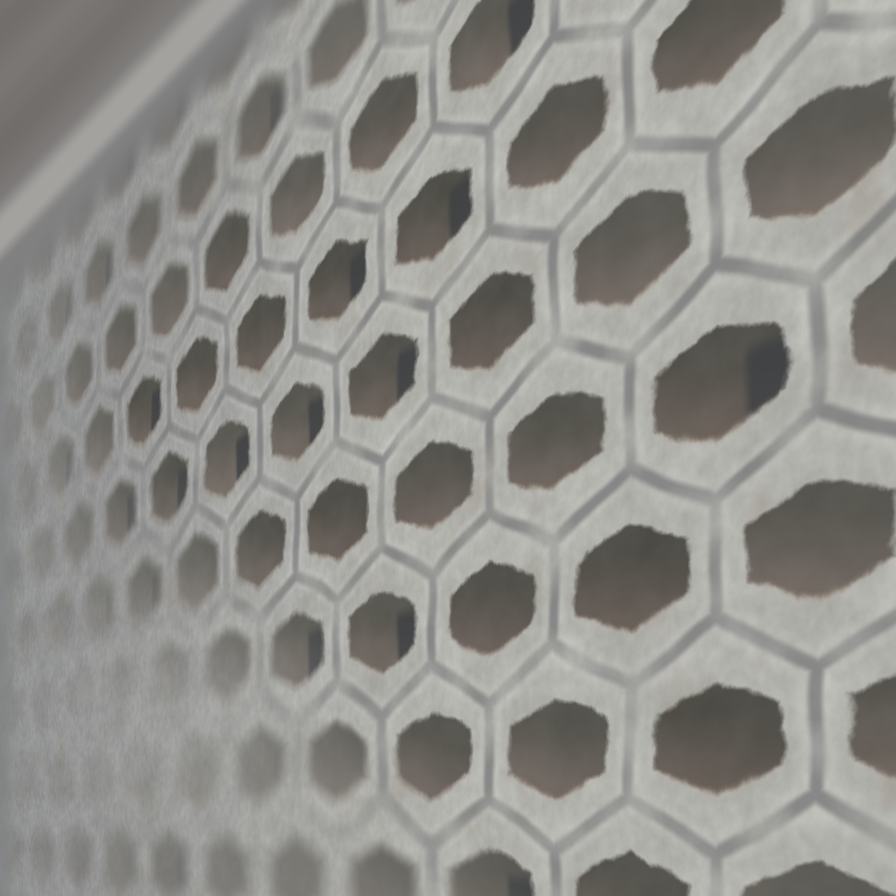
Reproduce this pattern procedurally as a WebGL 1 fragment shader.

```glsl
precision highp float;
// Weathered plaster screen of hexagonal openings, receding to the left into soft focus.

uniform vec2 u_resolution;

const vec2 VANISHING_POINT = vec2(-0.503, 0.098);
const float NEAR_SPAN = 1.302;   // distance from the vanishing point where depth is one
const float RECESSION = 0.1605;  // depth lost per column
const float ROW_HEIGHT = 0.198;
const float FIRST_ROW = 0.079;
const float HALF_ROOT3 = 0.8660254;

float hash(vec2 p) {
  return fract(sin(dot(p, vec2(127.1, 311.7))) * 43758.55);
}

vec2 gradientAt(vec2 p) {
  float angle = 6.28318 * hash(p);
  return vec2(cos(angle), sin(angle));
}

float gradientNoise(vec2 p) {
  vec2 i = floor(p), f = fract(p);
  vec2 u = f * f * f * (f * (f * 6.0 - 15.0) + 10.0);
  vec2 e = vec2(1.0, 0.0);
  float a = dot(gradientAt(i), f);
  float b = dot(gradientAt(i + e.xy), f - e.xy);
  float c = dot(gradientAt(i + e.yx), f - e.yx);
  float d = dot(gradientAt(i + e.xx), f - e.xx);
  return mix(mix(a, b, u.x), mix(c, d, u.x), u.y);
}

float fractalNoise(vec2 p) {
  float sum = 0.0, gain = 0.6;
  for (int i = 0; i < 4; i++) {
    sum += gain * gradientNoise(p);
    p = p * 2.03 + 17.3;
    gain *= 0.55;
  }
  return sum;
}

// Radius of the pointy-top hexagon through p, measured to its flat sides
float hexRadius(vec2 p) {
  p = abs(p);
  return max(p.x, 0.5 * p.x + HALF_ROOT3 * p.y);
}

// Offset from the nearest cell centre of a hexagonal lattice
vec2 hexLocal(vec2 q) {
  vec2 period = vec2(1.0, 2.0 * HALF_ROOT3);
  vec2 even = mod(q + 0.5 * period, period) - 0.5 * period;
  vec2 odd = mod(q, period) - 0.5 * period;
  return dot(even, even) < dot(odd, odd) ? even : odd;
}

vec2 wallCoord(vec2 p, float depth) {
  float column = (1.0 / depth - 1.0) / RECESSION;
  float row = ((p.y - VANISHING_POINT.y) / depth - FIRST_ROW) / ROW_HEIGHT;
  return vec2(-column, row * HALF_ROOT3);
}

vec3 plasterColor(vec2 q, float side) {
  vec3 tone = mix(vec3(0.57, 0.575, 0.575), vec3(0.695, 0.695, 0.675), side);
  tone += 0.07 * fractalNoise(q * 3.0) + 0.055 * fractalNoise(q * vec2(15.0, 11.0));
  float stain = smoothstep(0.12, 0.5, fractalNoise(q * 2.1 + 40.0));
  return mix(tone, vec3(0.60, 0.57, 0.52), 0.35 * stain);
}

vec3 openingColor(vec2 local, vec2 id, vec2 q, float soft) {
  float low = smoothstep(0.2, -0.3, local.y + 0.25 * local.x) ;
  vec3 tone = mix(vec3(0.34, 0.335, 0.31), vec3(0.44, 0.405, 0.38), low);
  tone += 0.06 * (hash(id) - 0.5) + 0.04 * fractalNoise(q * 4.0);
  float edge = smoothstep(0.13, 0.19, local.x) * smoothstep(0.16, 0.05, local.y);
  tone = mix(tone, vec3(0.24, 0.25, 0.26), 0.8 * edge * step(0.72, hash(id + 9.0)));
  return mix(tone, vec3(0.43, 0.425, 0.41), 0.6 * soft);
}

// Blurred rail and dim background; s is the distance beyond the wall border
vec3 surroundColor(float s, vec2 p) {
  vec3 tone = mix(vec3(0.49, 0.49, 0.495), vec3(0.46, 0.445, 0.435), smoothstep(0.03, 0.10, s));
  tone += 0.05 * gradientNoise(vec2(s * 22.0, p.x * 2.0));
  float rail = smoothstep(0.018, 0.036, s) * (1.0 - smoothstep(0.05, 0.075, s));
  return mix(tone, vec3(0.645, 0.635, 0.62), rail);
}

void main() {
  vec2 p = gl_FragCoord.xy / u_resolution;
  float depth = (p.x - VANISHING_POINT.x) / NEAR_SPAN;
  vec2 q = wallCoord(p, depth);
  float pixel = 1.2 / (u_resolution.y * NEAR_SPAN * RECESSION * depth * depth);

  // Focus and haze
  float soft = 1.0 - smoothstep(-0.12, 0.2, p.x - 0.8 * abs(p.y - 0.557));
  vec2 hazeOffset = (p - vec2(0.13, 0.19)) / vec2(0.15, 0.12);
  float haze = 0.9 * exp(-dot(hazeOffset, hazeOffset));
  float farFade = 1.0 - smoothstep(0.0, 0.16, p.x);
  float clarity = (1.0 - haze) * (1.0 - 0.6 * farFade) * (1.0 - 0.25 * soft);

  // Cells, with an uneven hand-cast outline
  vec2 warped = q + 0.03 * vec2(gradientNoise(q * 2.7), gradientNoise(q * 2.7 + 31.0));
  vec2 local = hexLocal(warped);
  vec2 id = floor((warped - local) * vec2(2.0, 1.0 / HALF_ROOT3) + 0.5);
  float cell = hexRadius(local);
  float blur = pixel + 0.015 + 0.13 * soft;

  // Joints between cells, worn and partly filled
  float joint = 1.0 - smoothstep(0.012, 0.034 + blur, 0.5 - cell);
  float wear = clamp(0.72 + 1.1 * gradientNoise(q * 3.3 + 5.0), 0.25, 1.0);
  float shoulder = smoothstep(0.11, 0.06, 0.5 - cell) * (1.0 - joint);
  vec3 color = plasterColor(q, smoothstep(-0.05, 0.5, p.x));
  color += 0.025 * shoulder * clarity;
  color = mix(color, vec3(0.47, 0.475, 0.475), 0.75 * joint * wear * clarity * (1.0 - 0.7 * soft));

  // Chipped openings with a pale lower lip
  vec2 squashed = local * vec2(1.0, mix(1.15, 1.4, smoothstep(0.1, 0.5, p.x)));
  float radius = mix(hexRadius(squashed), length(squashed), 0.25);
  float chips = 0.045 * fractalNoise(q * vec2(9.0, 7.0)) * (1.0 - soft);
  float opening = radius - 0.35 - 0.025 * (hash(id + 3.0) - 0.5) + chips;
  float lip = (1.0 - smoothstep(0.0, 0.045, abs(opening))) * smoothstep(-0.1, -0.25, local.y);
  float inside = 1.0 - smoothstep(-blur, blur, opening);
  color = mix(color, openingColor(local, id, q, soft), inside * clarity);
  color = mix(color, vec3(0.68, 0.63, 0.57), 0.35 * lip * clarity * (1.0 - soft));

  // Wall border and surroundings
  float beyond = 0.69 * (p.y - 0.675 - 1.05 * p.x);
  color = mix(color, surroundColor(beyond, p), smoothstep(-0.03, 0.015, beyond));
  color = mix(color, vec3(0.50, 0.505, 0.51), (1.0 - smoothstep(0.0, 0.025, p.x)) * step(beyond, 0.0) * 0.7);
  gl_FragColor = vec4(color, 1.0);
}
```
